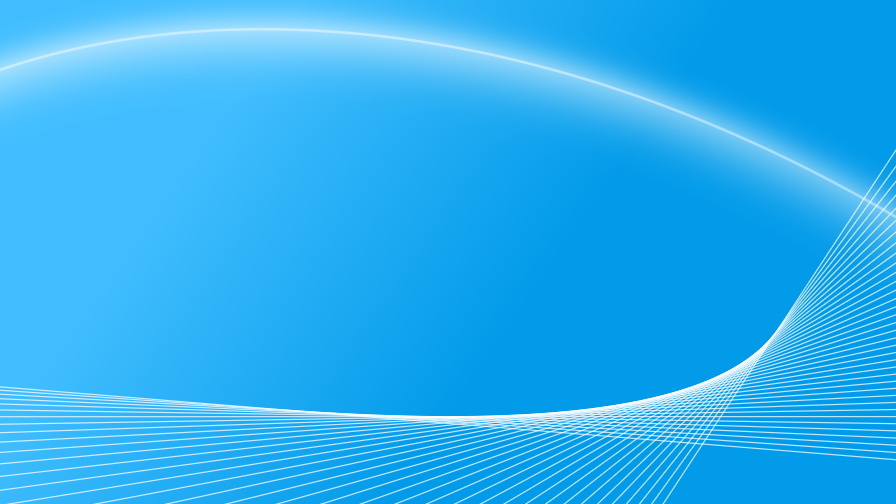
Reproduce this background procedurally as a Shadertoy shader.

```glsl
const vec3 LIGHT_SKY = vec3(0.25, 0.74, 0.995);
const vec3 DEEP_SKY = vec3(0.005, 0.606, 0.914);
const vec3 GLOW_WHITE = vec3(0.88, 0.96, 1.0);
const int STRING_COUNT = 36;

// Diagonal gradient, p in canvas heights
vec3 skyColor(vec2 p) {
    float depth = dot(vec2(p.x, 1.0 - p.y), vec2(0.825, 0.567));
    return mix(LIGHT_SKY, DEEP_SKY, clamp((depth - 0.50) / 0.71, 0.0, 1.0));
}

// Signed distance to a lopsided arch, positive above it
float archDistance(vec2 p, vec2 apex) {
    float x = p.x - apex.x;
    float bend = 0.233 + 0.026 * exp(-1.73 * x);
    float slope = 2.0 * bend * x;
    return (p.y - apex.y + bend * x * x) * inversesqrt(1.0 + slope * slope);
}

// Soft halo, wider on the lower side
float halo(float d, float upperWidth, float lowerWidth) {
    float r = abs(d) / (d > 0.0 ? upperWidth : lowerWidth);
    return 0.6 * exp(-r * r) + 0.4 * exp(-2.2 * r);
}

float lineDistance(vec2 p, vec2 a, vec2 b) {
    vec2 dir = normalize(b - a);
    vec2 rel = p - a;
    return abs(rel.x * dir.y - rel.y * dir.x);
}

// Antialiased coverage, dimmed when thinner than a pixel
float stroke(float d, float width, float pixel) {
    float drawn = max(width, pixel);
    float edge = clamp((0.5 * drawn - d) / pixel + 0.5, 0.0, 1.0);
    return edge * min(1.0, width / pixel);
}

// Tangent lines whose envelope is a quadratic curve
float stringArt(vec2 p, vec2 start, vec2 corner, vec2 end, float pixel) {
    float gap = 1.0;
    for (int i = 0; i < STRING_COUNT; i++) {
        float s = float(i) / float(STRING_COUNT - 1);
        float t = s * (1.45 - 0.45 * s);
        float d = lineDistance(p, mix(start, corner, t), mix(corner, end, t));
        gap *= 1.0 - 0.75 * stroke(d, 0.0024, pixel);
    }
    return 1.0 - gap;
}

void mainImage(out vec4 fragColor, in vec2 fragCoord) {
    float pixel = 1.0 / iResolution.y;
    vec2 p = fragCoord * pixel;
    vec3 color = skyColor(p);

    // Glowing arch
    float arch = archDistance(p, vec2(0.521, 0.942));
    float fade = mix(1.0, 0.8, smoothstep(0.8, 1.8, p.x));
    color = mix(color, GLOW_WHITE, 0.62 * fade * halo(arch, 0.042, 0.075));
    color = mix(color, GLOW_WHITE, 0.6 * fade * stroke(abs(arch), 0.005, pixel));

    // Fan of fine strings
    float strings = stringArt(p, vec2(0.521, 0.190), vec2(1.394, 0.119),
                              vec2(1.546, 0.350), pixel);
    color = mix(color, vec3(1.0), strings);

    fragColor = vec4(color, 1.0);
}
```
